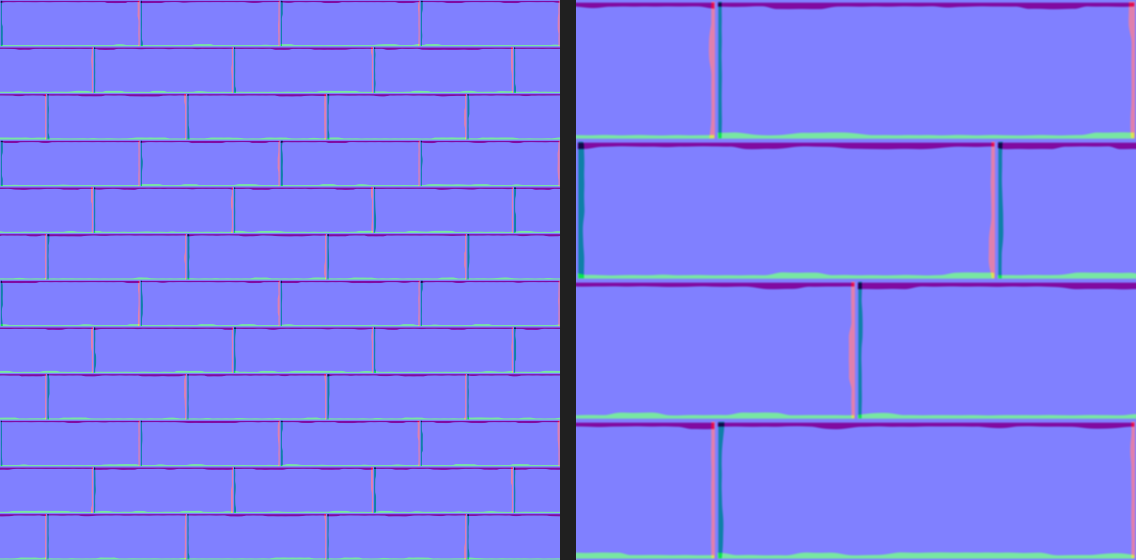
Left, the full canvas; right, a detail of the centre.
Give the GLSL for this texture map, as a WebGL 1 fragment shader.

```glsl
precision highp float;
// Tangent-space normal map of a brick wall in third-bond with worn bevelled edges.

uniform vec2 u_resolution;

const vec2 BRICKS = vec2(4.0, 12.0);      // repeats across and up
const float WEAR_FREQUENCY = 20.0;        // wear patches per canvas width
const float WEAR_DEPTH = 0.0015;          // extra bevel width in worn patches
const float SOFTNESS = 0.0010;            // edge blur, in canvas units

const vec3 FLAT_COLOR   = vec3(0.50, 0.50, 1.00);
const vec3 TOP_COLOR    = vec3(0.50, 0.04, 0.63);
const vec3 BOTTOM_COLOR = vec3(0.47, 0.90, 0.64);
const vec3 LEFT_COLOR   = vec3(0.06, 0.50, 0.66);
const vec3 RIGHT_COLOR  = vec3(0.88, 0.50, 0.68);

float hash(vec2 p) {
  vec3 q = fract(vec3(p.xyx) * 0.1031);
  q += dot(q, q.yzx + 33.33);
  return fract((q.x + q.y) * q.z);
}

vec2 gradient(vec2 cell) {
  float angle = 6.2831853 * hash(cell);
  return vec2(cos(angle), sin(angle));
}

float gradientNoise(vec2 p) {
  vec2 i = floor(p);
  vec2 f = p - i;
  vec2 u = f * f * f * (f * (f * 6.0 - 15.0) + 10.0);
  vec2 e = vec2(1.0, 0.0);
  float a = dot(gradient(i), f);
  float b = dot(gradient(i + e.xy), f - e.xy);
  float c = dot(gradient(i + e.yx), f - e.yx);
  float d = dot(gradient(i + e.xx), f - e.xx);
  return mix(mix(a, b, u.x), mix(c, d, u.x), u.y);
}

// Extra bevel width along one edge: broad chipped patches plus a fine wobble.
float wear(float along, float seed) {
  vec2 p = vec2(along * WEAR_FREQUENCY, 0.0) + seed * vec2(57.0, 91.0);
  float patches = smoothstep(0.05, 0.25, gradientNoise(p));
  float wobble = gradientNoise(p * 4.0 + 13.7);
  return WEAR_DEPTH * (patches + 0.25 * wobble);
}

// Coverage of a bevel that begins at 'start' and reaches 'width' into the brick.
float bevel(float inward, float start, float width, float along, float len,
            float seed, float blur) {
  float end = start + width + wear(along, seed);
  float band = smoothstep(start - blur, start + blur, inward)
             - smoothstep(end - blur, end + blur, inward);
  float ends = smoothstep(0.0, 2.0 * blur, min(along, len - along));
  return band * ends;
}

vec3 tilt(vec3 edgeColor, float coverage) {
  return (edgeColor - FLAT_COLOR) * coverage;
}

vec3 brickNormal(vec2 uv, float blur) {
  // Each course slides by a third of a brick
  vec2 cell = uv * BRICKS;
  float course = floor(cell.y);
  cell.x -= mod(course + 1.0, 3.0) / 3.0;

  // Wrapped identity keeps wear continuous across the canvas border
  vec2 id = mod(floor(cell), BRICKS);
  vec2 size = 1.0 / BRICKS;
  vec2 low = fract(cell) * size;
  vec2 high = size - low;
  float seed = hash(id + 3.0);

  // Four bevels, one per side
  float top    = bevel(high.y, 0.0016, 0.0023, low.x, size.x, seed, blur);
  float bottom = bevel(low.y, 0.0008, 0.0021, low.x, size.x, seed + 1.3, blur);
  float left   = bevel(low.x, 0.0014, 0.0020, low.y, size.y, seed + 2.6, blur);
  float right  = bevel(high.x, 0.0006, 0.0022, low.y, size.y, seed + 3.9, blur);

  return FLAT_COLOR
       + tilt(TOP_COLOR, top) + tilt(BOTTOM_COLOR, bottom)
       + tilt(LEFT_COLOR, left) + tilt(RIGHT_COLOR, right);
}

void main() {
  vec2 uv = gl_FragCoord.xy / u_resolution;
  float blur = max(SOFTNESS, 0.5 / min(u_resolution.x, u_resolution.y));
  gl_FragColor = vec4(clamp(brickNormal(uv, blur), 0.0, 1.0), 1.0);
}
```
